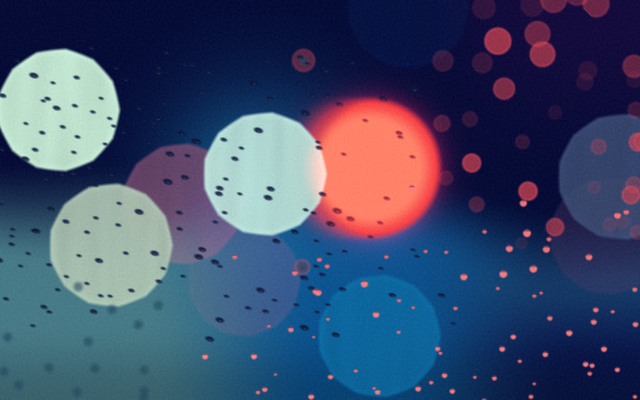
A Shadertoy shader for this background:

```glsl
const vec3 NAVY  = vec3(0.02, 0.045, 0.21);
const vec3 TEAL  = vec3(0.28, 0.48, 0.53);
const vec3 BLUE  = vec3(0.04, 0.32, 0.56);
const vec3 SLATE = vec3(0.09, 0.25, 0.42);
const vec3 CORAL = vec3(1.0, 0.51, 0.41);
const vec3 RED   = vec3(0.97, 0.24, 0.27);
const vec3 PINK  = vec3(0.95, 0.42, 0.43);
const vec3 RED_LIGHT = vec3(0.927, 0.579, 0.172); // centre, radius
const float GRAIN = 0.035;
const float SIDES = 13.0;
const float TAU = 6.28318;

// Lights: centre and radius, then colour and opacity
const int LIGHTS = 9;
const vec3 SHAPES[LIGHTS] = vec3[](
    vec3(1.02, 0.98, 0.15), vec3(0.61, 0.30, 0.14), vec3(1.52, 0.41, 0.145),
    vec3(0.455, 0.49, 0.15), vec3(0.948, 0.16, 0.152), vec3(1.552, 0.558, 0.156),
    vec3(0.277, 0.387, 0.153), vec3(0.662, 0.565, 0.153), vec3(0.146, 0.725, 0.152));
const vec4 TINTS[LIGHTS] = vec4[](
    vec4(0.03, 0.10, 0.30, 0.5), vec4(0.36, 0.36, 0.50, 0.5), vec4(0.28, 0.20, 0.36, 0.4),
    vec4(0.50, 0.30, 0.43, 0.75), vec4(0.05, 0.43, 0.64, 0.75), vec4(0.25, 0.32, 0.47, 0.8),
    vec4(0.67, 0.76, 0.69, 0.93), vec4(0.71, 0.86, 0.83, 0.96), vec4(0.74, 0.88, 0.80, 1.0));

vec2 hash2(vec2 p) {
    vec3 q = fract(p.xyx * vec3(0.1031, 0.1030, 0.0973));
    q += dot(q, q.yzx + 33.33);
    return fract((q.xx + q.yz) * q.zy);
}

float gradientNoise(vec2 p) {
    vec2 i = floor(p), f = p - i, u = f * f * (3.0 - 2.0 * f);
    vec2 e = vec2(0.0, 1.0);
    float a = dot(hash2(i) - 0.5, f);
    float b = dot(hash2(i + e.yx) - 0.5, f - e.yx);
    float c = dot(hash2(i + e.xy) - 0.5, f - e.xy);
    float d = dot(hash2(i + e.yy) - 0.5, f - e.yy);
    return 2.0 * mix(mix(a, b, u.x), mix(c, d, u.x), u.y);
}

float fill(float dist, float soft) { return 1.0 - smoothstep(-soft, soft, dist); }

// Distance to a disc with faintly faceted rim
float apertureDist(vec2 p, float radius) {
    float sector = TAU / SIDES;
    float a = mod(atan(p.y, p.x), sector) - 0.5 * sector;
    return length(p) * mix(1.0, cos(a), 0.7) - radius * 0.99;
}

// Jittered, turned lattice: offset from the cell's drop, two random values
vec4 scatter(vec2 p, float cell, float seed) {
    float c = cos(seed), s = sin(seed);
    mat2 turn = mat2(c, s, -s, c);
    vec2 q = turn * p / cell + 40.0;
    vec2 id = floor(q);
    vec2 centre = id + 0.3 + 0.4 * hash2(id + seed * 7.0);
    return vec4((q - centre) * cell * turn, hash2(id + seed * 13.0 + 50.0));
}

vec3 background(vec2 p) {
    float right = smoothstep(0.95, 1.4, p.x);
    vec3 ground = mix(TEAL, BLUE, smoothstep(0.35, 0.82, p.x));
    ground = mix(ground, SLATE, right);
    float corner = smoothstep(1.0, 1.45, p.x) * (1.0 - smoothstep(0.08, 0.33, p.y));
    ground = mix(ground, NAVY * 1.3, 0.85 * corner);
    ground *= 0.8 + 0.2 * smoothstep(0.0, 0.2, p.y);
    float haze = 0.05 * gradientNoise(p * 4.0);
    vec3 col = mix(ground, NAVY, smoothstep(0.34, 0.6, p.y + 0.1 * right + haze));
    col += vec3(0.06, 0.0, 0.03) * right * smoothstep(0.5, 1.0, p.y);
    vec2 h = p - vec2(0.64, 0.55);
    return mix(col, vec3(0.10, 0.42, 0.62), 0.8 * exp(-dot(h, h) / 0.05));
}

void mainImage(out vec4 fragColor, in vec2 fragCoord) {
    vec2 p = fragCoord / iResolution.y;
    float px = 1.0 / iResolution.y;
    vec3 col = background(p);

    // Red light and its glow
    float d = length(p - RED_LIGHT.xy) - RED_LIGHT.z;
    float redSoft = mix(0.06, 0.012, smoothstep(0.76, 0.92, p.x));
    float red = fill(d, redSoft);
    col += vec3(0.6, 0.06, 0.14) * 0.6 * exp(-max(d, 0.0) / 0.025);
    col = mix(col, mix(CORAL, RED, smoothstep(-0.055, 0.0, d)), red);

    // Pale and faint lights
    float streak = 0.07 * gradientNoise(p * vec2(28.0, 3.0));
    for (int i = 0; i < LIGHTS; i++) {
        d = apertureDist(p - SHAPES[i].xy, SHAPES[i].z);
        float rim = 0.05 * smoothstep(-0.02, 0.0, d);
        vec3 lit = max(col, TINTS[i].rgb * (1.0 + streak + rim));
        col = mix(col, lit, TINTS[i].a * fill(d, 0.003 + px));
    }

    // Red bokeh on the right, blurred shadows at lower left
    for (float k = 1.0; k < 3.0; k++) {
        vec4 s = scatter(p, 0.1, k * 2.3);
        vec2 c = p - s.xy;
        float odds = 0.6 * smoothstep(0.95, 1.35, c.x) * smoothstep(0.32, 0.5, c.y);
        float radius = mix(0.014, 0.024, s.w) + 0.012 * smoothstep(0.6, 1.0, c.y);
        float rim = 0.8 + 0.2 * smoothstep(-0.008, 0.0, length(s.xy) - radius);
        float shown = step(s.z, odds) * mix(0.12, 0.8, s.w * s.w);
        col = mix(col, PINK * vec3(1.0, 0.75, 0.9) * rim, shown * fill(length(s.xy) - radius, 0.002 + px));
        odds = 0.45 * (1.0 - smoothstep(0.3, 0.55, c.x)) * (1.0 - smoothstep(0.18, 0.3, c.y));
        col = mix(col, vec3(0.13, 0.28, 0.37), 0.6 * step(s.z, odds) * fill(length(s.xy) - 0.011, 0.008));
    }

    // Dark water drops with a glint
    for (float k = 1.0; k < 3.0; k++) {
        vec4 s = scatter(p, 0.055, k * 1.7 + 5.0);
        vec2 c = p - s.xy;
        float odds = 0.32 * (1.0 - smoothstep(0.95, 1.2, c.x)) * smoothstep(0.12, 0.28, c.y) * (1.0 - smoothstep(0.8, 0.9, c.y));
        vec2 q = vec2(0.7 * s.x, 1.15 * (s.y + 0.2 * s.x));
        float body = fill(length(q) - mix(0.004, 0.008, s.w * s.w), 0.001 + px);
        vec3 ink = mix(vec3(0.05, 0.09, 0.22), vec3(0.6, 0.12, 0.22), red * smoothstep(0.78, 0.86, p.x));
        ink += 0.4 * TEAL * fill(length(q + vec2(-0.001, 0.003)) - 0.0015, 0.001 + px);
        col = mix(col, ink, 0.88 * step(s.z, odds) * body);
    }

    // Small pink drops, shaded above
    for (float k = 1.0; k < 4.0; k++) {
        vec4 s = scatter(p, 0.07, k * 1.3 + 11.0);
        vec2 c = p - s.xy;
        float ceiling = 0.42 + 0.12 * smoothstep(1.0, 1.5, c.x);
        float odds = 0.3 * smoothstep(0.4, 0.85, c.x) * (1.0 - smoothstep(ceiling - 0.08, ceiling, c.y));
        float radius = mix(0.004, 0.010, s.w) * mix(0.75, 1.15, smoothstep(0.1, 0.4, c.y));
        float shade = smoothstep(0.1, 0.9, s.y / radius);
        vec3 drop = mix(PINK + 0.12 * s.w, vec3(0.35, 0.16, 0.3), 0.7 * shade);
        col = mix(col, drop, 0.9 * step(s.z, odds) * fill(length(s.xy) - radius, 0.001 + px));
    }

    col += GRAIN * gradientNoise(p * 190.0);
    fragColor = vec4(clamp(col, 0.0, 1.0), 1.0);
}
```
